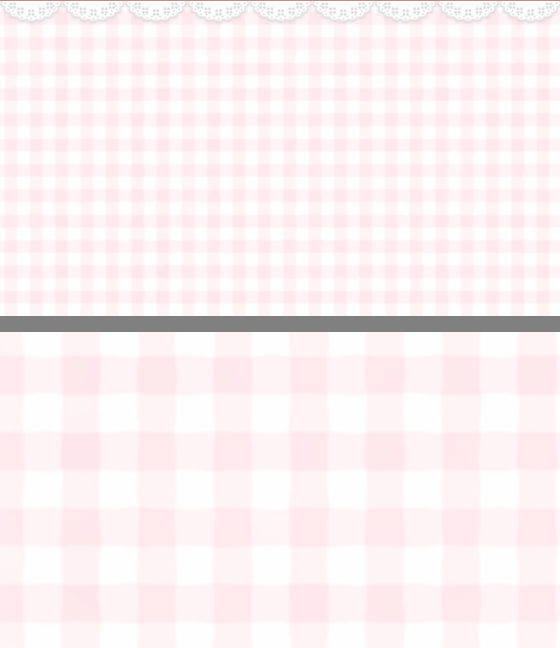
Top: the whole. Bottom: its middle third, enlarged.
A Shadertoy shader for this pattern:

```glsl
#define CHECK_PITCH 0.0802
#define CHECK_ORIGIN vec2(0.676, 0.379)
#define EDGE_WOBBLE 0.018
#define EDGE_SOFTNESS 0.025
#define PAPER vec3(0.998, 0.997, 0.996)
#define PINK vec3(0.994, 0.908, 0.925)
#define LACE_PITCH 0.19753
#define LACE_RADII vec2(0.475, 0.335)
#define LACE_BUMPS 9.0
#define THREAD_GREY vec3(0.83, 0.82, 0.83)
#define TRIM_BROWN vec3(0.73, 0.57, 0.51)
#define TRIM_WIDTH 0.0032

const float PI = 3.14159;

float hash(float n) {
    return fract(sin(n * 12.99) * 4375.85);
}

// Layered sines: slow pigment drift, roughly -1 to 1
float wash(vec2 p) {
    return 0.5 * sin(p.x * 1.7 + 1.3 * sin(p.y * 0.9))
         + 0.3 * sin(p.y * 2.9 + 1.7 * sin(p.x * 1.3))
         + 0.2 * sin(p.x * 5.1 - p.y * 4.3);
}

// Painted stripe of half the pitch, centred on whole values of x
float stripe(float x, float along, float seed, float px) {
    float id = round(x);
    float phase = 6.28 * hash(id + seed);
    float wobble = sin(along * 5.3 + phase) + 0.6 * sin(along * 11.7 + phase * 3.0);
    float d = abs(x - id) - 0.25 + EDGE_WOBBLE * 0.6 * wobble;
    float soft = EDGE_SOFTNESS + px;
    float body = 1.0 - smoothstep(-soft, soft, d);
    float rim = exp(-pow((d + 0.025) / 0.025, 2.0));
    return body * (0.95 + 0.14 * (hash(id * 1.7 + seed) - 0.5) + 0.05 * rim);
}

vec3 gingham(vec2 p, float px) {
    vec2 g = (p - CHECK_ORIGIN) / CHECK_PITCH;
    float columns = stripe(g.x, g.y, 3.0, px / CHECK_PITCH);
    float rows = stripe(g.y, g.x, 17.0, px / CHECK_PITCH);
    float pigment = 0.5 * (columns + rows) * (1.0 + 0.06 * wash(g));
    return mix(PAPER, PINK, pigment);
}

// Signed distance to a scallop with a bumpy hem; y points down
float scallop(vec2 p) {
    vec2 q = p / LACE_RADII;
    float bump = abs(cos(atan(q.x, q.y) * LACE_BUMPS));
    float r = length(q);
    float slope = max(length(q / LACE_RADII) / max(r, 0.001), 0.5);
    return (r - 0.96 - 0.08 * bump) / slope;
}

// Four round petals set crosswise
float blossom(vec2 p) {
    return length(abs(p) - 0.029) - 0.021;
}

// Blossoms and eyelets following the curve of the scallop
float cutwork(vec2 p) {
    float d = 1.0;
    for (int i = -2; i <= 2; i++) {
        float a = 0.55 * float(i);
        d = min(d, blossom(p - vec2(0.33 * sin(a), 0.2 * cos(a))));
    }
    for (int k = -8; k <= 8; k++) {
        float a = float(k) * PI / (2.0 * LACE_BUMPS);
        float reach = (k & 1) == 0 ? 0.9 : 0.8;
        vec2 eyelet = LACE_RADII * reach * vec2(sin(a), cos(a));
        d = min(d, length(p - eyelet) - 0.012);
    }
    return d;
}

vec3 addLace(vec3 color, vec2 p, float px) {
    vec2 q = p / LACE_PITCH;
    q.x = fract(q.x) - 0.5;
    float aa = px / LACE_PITCH;
    float d = scallop(q);

    // Soft shadow on the cloth
    float shadow = exp(-max(scallop(q - vec2(0.0, 0.012)), 0.0) * 45.0);
    color = mix(color, THREAD_GREY, 0.6 * shadow);

    // White cloth, grey hem and openings
    float hem = 1.0 - smoothstep(0.004, 0.012 + aa, abs(d + 0.006));
    float holes = 1.0 - smoothstep(-aa, aa, cutwork(q));
    vec3 lace = mix(vec3(0.99), THREAD_GREY, max(0.5 * hem, 0.8 * holes));
    return mix(color, lace, 1.0 - smoothstep(-aa, aa, d));
}

void mainImage(out vec4 fragColor, in vec2 fragCoord) {
    float px = 1.0 / iResolution.y;
    vec2 p = vec2(fragCoord.x, iResolution.y - fragCoord.y) * px;

    vec3 color = gingham(p, px);
    color = addLace(color, p, px);

    // Thin trim along the top edge
    float trim = 1.0 - smoothstep(-0.5 * px, 0.5 * px, p.y - TRIM_WIDTH);
    color = mix(color, TRIM_BROWN, trim);
    fragColor = vec4(color, 1.0);
}
```
